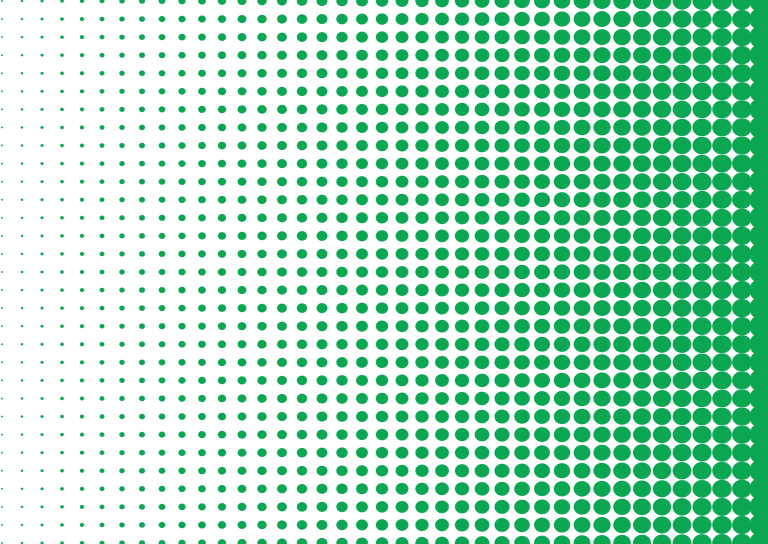
Reproduce this pattern procedurally as a WebGL 2 fragment shader.

```glsl
#version 300 es
precision highp float;
// Green halftone grid whose dots swell from specks at the left to a solid right edge.

uniform vec2 u_resolution;
out vec4 fragColor;

// Dot radius, in cells, for a given column
float dotRadius(float column) {
    float radius = 0.046 + 0.0155 * column - 0.00009 * column * column;
    return radius + 0.13 * step(37.5, column);
}

void main() {
    // Grid space: one dot per unit cell, centred on whole numbers
    vec2 cellCount = vec2(38.4, 30.11);
    vec2 grid = gl_FragCoord.xy / u_resolution * cellCount - vec2(0.1, 0.055);
    vec2 nearest = floor(grid + 0.5);

    // Union of the nearest dot and its neighbours, since large dots overlap
    float dist = 1e3;
    for (int j = -1; j <= 1; j++) {
        for (int i = -1; i <= 1; i++) {
            vec2 center = nearest + vec2(i, j);
            vec2 offset = (grid - center) / vec2(1.0, 1.02);
            dist = min(dist, length(offset) - dotRadius(max(center.x, 0.0)));
        }
    }

    // Edge softened over about one and a half pixels
    float pixel = cellCount.x / u_resolution.x;
    float ink = 1.0 - smoothstep(-0.75 * pixel, 0.75 * pixel, dist);

    vec3 paper = vec3(0.995, 1.0, 0.997);
    vec3 green = vec3(0.04, 0.65, 0.32);
    fragColor = vec4(mix(paper, green, ink), 1.0);
}
```
